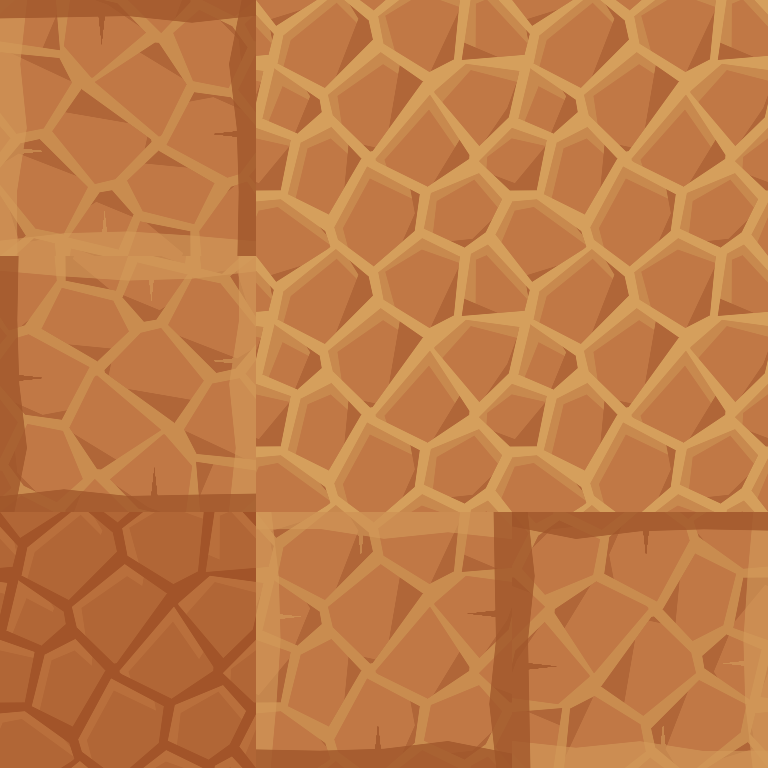
Give the GLSL for this texture, as a Shadertoy shader.

```glsl
// Sheet of cracked sandstone tiles: plain paving, one dark tile, and bevelled blocks in four turns.

const vec2 GRID = vec2(3.0, 4.0); // stones per tile

vec2 hash2(vec2 p) {
    return fract(sin(vec2(dot(p, vec2(127.1, 311.7)), dot(p, vec2(269.5, 183.3)))) * 437.58);
}

// Staggered stone centre, repeating once per tile
vec2 stoneCentre(vec2 id) {
    vec2 jitter = 0.18 + 0.64 * hash2(mod(id, GRID));
    return (id + vec2(0.5 * mod(id.y, 2.0), 0.0) + jitter) / GRID;
}

// Signed distances to the joint (x), lit rim (y) and shaded facet (z)
vec3 stoneFacets(vec2 p) {
    vec2 base = floor(p * GRID), home = base, centre = vec2(0.0);
    float nearest = 9.0;
    for (int j = -2; j <= 2; j++)
    for (int i = -2; i <= 2; i++) {
        vec2 id = base + vec2(i, j), c = stoneCentre(id);
        float d = distance(p, c);
        if (d < nearest) { nearest = d; home = id; centre = c; }
    }

    vec3 facets = vec3(1.0);
    for (int j = -2; j <= 2; j++)
    for (int i = -2; i <= 2; i++) {
        if (i == 0 && j == 0) continue;
        vec2 id = home + vec2(i, j), c = stoneCentre(id);
        vec2 normal = normalize(c - centre), middle = 0.5 * (c + centre);
        vec2 rnd = hash2(mod(id, GRID) + 7.0 * mod(home, GRID));
        float along = clamp(dot(p - middle, vec2(-normal.y, normal.x)), -0.2, 0.2);

        // Joints taper along each side, so stones become irregular polygons
        float inset = dot(middle - p, normal) - max(0.002, 0.019 + along * (rnd.x - 0.5) * 0.28);
        facets.x = min(facets.x, inset);

        if (dot(normal, vec2(-0.5, 0.86)) > 0.05)
            facets.y = min(facets.y, inset - max(0.0, 0.032 + along * (rnd.y - 0.5) * 0.3));
        if (dot(normal, vec2(0.8, -0.6)) > 0.35) {
            float slope = (rnd.y < 0.5 ? -1.0 : 1.0) * (0.25 + 0.3 * rnd.x);
            facets.z = min(facets.z, inset - max(0.0, 0.012 + along * slope));
        }
    }
    return facets;
}

// Chipped bevel width with one narrow crack
float bevelWidth(float s, float seed) {
    float k = floor(s * 4.0);
    float chip = mix(hash2(vec2(k, seed)).x, hash2(vec2(k + 1.0, seed)).x, fract(s * 4.0));
    float crack = 0.18 - 9.0 * abs(s - 0.25 - 0.5 * hash2(vec2(seed)).y);
    return max(0.055 + 0.055 * chip, crack);
}

float fill(float d, float px) {
    return 1.0 - smoothstep(-0.5 * px, 0.5 * px, d);
}

void mainImage(out vec4 fragColor, in vec2 fragCoord) {
    vec2 uv = 3.0 * fragCoord / iResolution.xy;
    vec2 tile = floor(uv), p = fract(uv) - 0.5;
    float px = 3.0 / iResolution.y;

    bool dark = tile.x < 0.5 && tile.y < 0.5;
    bool bevelled = !dark && (tile.x < 0.5 || tile.y < 0.5);

    // Turn the bevelled blocks
    if (tile.x < 0.5 && tile.y > 1.5) p = vec2(p.y, -p.x);
    else if (tile.x < 0.5 && tile.y > 0.5) p = vec2(-p.y, p.x);
    else if (tile.x > 1.5 && tile.y < 0.5) p = -p;
    p += 0.5;

    // Palette
    vec3 core = vec3(0.755, 0.472, 0.272);
    vec3 rim = vec3(0.785, 0.537, 0.305);
    vec3 shade = vec3(0.69, 0.40, 0.22);
    vec3 joint = vec3(0.835, 0.625, 0.36);
    if (bevelled) { joint = vec3(0.79, 0.55, 0.31); rim = core; }
    if (dark) {
        core = shade = vec3(0.695, 0.40, 0.21);
        rim = vec3(0.725, 0.435, 0.235);
        joint = vec3(0.635, 0.33, 0.16);
    }

    // Stones
    vec3 facets = stoneFacets(p);
    vec3 color = mix(core, rim, fill(facets.y, px));
    color = mix(color, shade, fill(facets.z, px));
    color = mix(color, joint, fill(facets.x, px));

    // Translucent bevels: light on left and top, dark on right and bottom
    if (bevelled) {
        vec3 light = vec3(0.83, 0.61, 0.355), shadow = vec3(0.62, 0.33, 0.16);
        color = mix(color, light, 0.6 * fill(p.x - bevelWidth(p.y, 1.0), px));
        color = mix(color, light, 0.6 * fill(1.0 - p.y - bevelWidth(p.x, 2.0), px));
        color = mix(color, shadow, 0.75 * fill(1.0 - p.x - bevelWidth(p.y, 3.0), px));
        color = mix(color, shadow, 0.75 * fill(p.y - bevelWidth(p.x, 4.0), px));
    }
    fragColor = vec4(color, 1.0);
}
```
